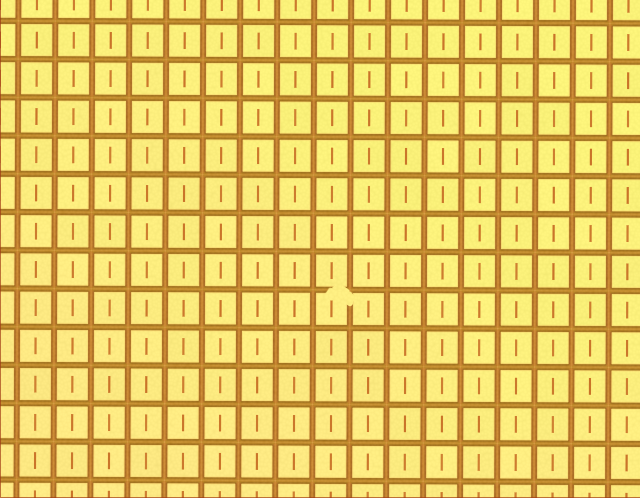
This pattern is drawn by a WebGL 1 fragment shader. Its source:

```glsl
precision highp float;
// Slightly tilted grid of yellow tiles with a slit in each, brown grooves and one filled flaw.
uniform vec2 u_resolution;

// Lengths are fractions of the canvas height; y runs downwards.
const vec2 PITCH = vec2(0.07424, 0.07676);
const vec2 FIRST_TILE = vec2(0.0742, 0.0802);
const vec2 TILE_HALF = vec2(0.0312, 0.0322);
const vec2 SLIT_HALF = vec2(0.0022, 0.0168);
const float TILE_ROUND = 0.0016;
const float TILT = 0.0041;
const float SOFTNESS = 0.0011;
const float RIM_WIDTH = 0.0036;
const float SEAM_WIDTH = 0.0016;
const float SPECK_SCALE = 150.0;
const float TILE_VARIATION = 0.018;
const vec2 FLAW_POS = vec2(0.679, 0.588);

const vec3 LEMON = vec3(0.98, 0.95, 0.47);
const vec3 CREAM = vec3(0.99, 0.91, 0.51);
const vec3 EDGE_GOLD = vec3(0.95, 0.79, 0.41);
const vec3 OLIVE = vec3(0.73, 0.52, 0.15);
const vec3 RUST = vec3(0.76, 0.49, 0.17);
const vec3 SEAM = vec3(0.85, 0.63, 0.27);
const vec3 SLIT = vec3(0.79, 0.45, 0.16);
const vec3 BORDER = vec3(0.62, 0.22, 0.08);

float hash(vec2 p) {
  return fract(sin(dot(p, vec2(127.1, 311.7))) * 43758.55);
}

// Distance to the nearest jittered point, about 0 to 1.
float cellular(vec2 p) {
  vec2 base = floor(p);
  float nearest = 1.0;
  for (int j = -1; j <= 1; j++) {
    for (int i = -1; i <= 1; i++) {
      vec2 cell = base + vec2(float(i), float(j));
      vec2 point = cell + vec2(hash(cell), hash(cell + 37.0));
      nearest = min(nearest, length(p - point));
    }
  }
  return nearest;
}

float boxDistance(vec2 p, vec2 halfSize, float radius) {
  vec2 d = abs(p) - halfSize + radius;
  return length(max(d, 0.0)) + min(max(d.x, d.y), 0.0) - radius;
}

float ellipseDistance(vec2 p, vec2 radii) {
  return (length(p / radii) - 1.0) * min(radii.x, radii.y);
}

// Ragged blob with a lobe reaching to the lower right.
float flawDistance(vec2 p) {
  vec2 q = p - FLAW_POS;
  q += 0.0012 * sin(q.yx * vec2(420.0, 360.0) + vec2(0.6, 1.9));
  float body = ellipseDistance(q, vec2(0.024, 0.012));
  float crown = ellipseDistance(q - vec2(0.002, -0.006), vec2(0.015, 0.011));
  float lobe = ellipseDistance(q - vec2(0.021, 0.011), vec2(0.012, 0.015));
  return min(body, min(crown, lobe));
}

void main() {
  vec2 p = gl_FragCoord.xy / u_resolution.y;
  p.y = 1.0 - p.y;
  float aspect = u_resolution.x / u_resolution.y;
  float aa = max(SOFTNESS, 0.6 / u_resolution.y);

  // Tilted lattice
  vec2 q = vec2(p.x + TILT * p.y, p.y - TILT * p.x);
  vec2 grid = (q - FIRST_TILE) / PITCH;
  vec2 id = floor(grid + 0.5);
  vec2 local = (grid - id) * PITCH;

  // Tile surface: cream to lemon light drift and fine specks
  float drift = 0.1 + 0.5 * (1.0 - p.y) + 0.35 * p.x / aspect;
  drift += 0.06 * sin(p.x * 9.0 + 2.0 * sin(p.y * 7.0));
  float speck = cellular(q * SPECK_SCALE) - 0.5;
  vec3 surface = mix(CREAM, LEMON, smoothstep(0.15, 0.85, drift));
  surface += TILE_VARIATION * (hash(id) - 0.5) - 0.035 * speck;

  // Grooves: olive across, rust down, darker rims and a pale seam
  vec2 depth = abs(local) - TILE_HALF;
  float across = smoothstep(-aa, aa, depth.y - depth.x);
  float tile = boxDistance(local, TILE_HALF, TILE_ROUND);
  vec2 toSeam = 0.5 * PITCH - abs(local);
  vec2 seam = 1.0 - smoothstep(vec2(0.0), vec2(SEAM_WIDTH + aa), toSeam);
  float rim = 1.0 - smoothstep(0.0, RIM_WIDTH, abs(tile - 0.0015));
  vec3 groove = mix(RUST, OLIVE, across);
  groove *= 1.0 - 0.12 * rim;
  groove = mix(groove, SEAM, 0.4 * max(seam.x, seam.y) + 0.5 * seam.x * seam.y);
  groove -= 0.04 * speck;

  // Tile edge fades to gold just inside the groove
  float nearEdge = smoothstep(-0.0035, 0.0, tile);
  vec3 color = mix(surface, EDGE_GOLD, 0.55 * nearEdge);
  color = mix(color, groove, smoothstep(-aa, aa, tile));

  // Flaw fills the grooves with bare surface
  float flaw = flawDistance(p);
  color = mix(color, surface, 1.0 - smoothstep(-aa, aa, flaw));

  // Slit in each tile, slightly uneven in strength
  float slit = boxDistance(local, SLIT_HALF, 0.0008);
  float slitInk = 1.0 - smoothstep(-aa, aa, slit);
  float slitStrength = 0.88 + 0.12 * hash(id + 11.0);
  slitInk *= slitStrength * smoothstep(-aa, aa, flaw);
  color = mix(color, SLIT, slitInk);

  // Thin dark border at the left and bottom
  float edge = min(p.x, 1.0 - p.y);
  color = mix(color, BORDER, 0.7 * (1.0 - smoothstep(0.0008, 0.0028, edge)));
  gl_FragColor = vec4(clamp(color, 0.0, 1.0), 1.0);
}
```
